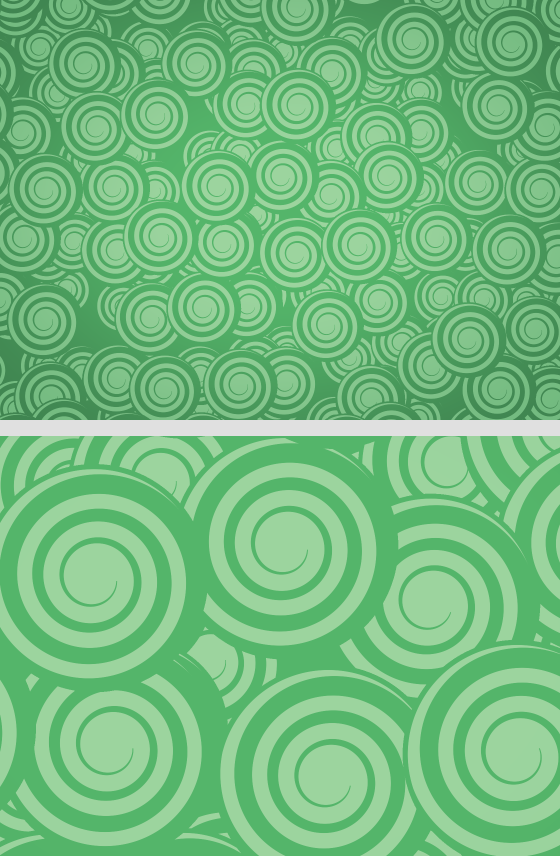
Top, the full canvas; bottom, a detail of the centre.
This pattern is drawn by a Shadertoy shader. Its source:

```glsl
// Overlapping green discs, each carrying a tapering spiral, under a soft vignette.
#define CELL_TOP 0.157     // spacing of the large upper discs, in canvas heights
#define CELL_LOW 0.125     // spacing of the smaller discs below
#define RADIUS_TOP 0.091
#define RADIUS_LOW 0.074
#define JITTER 0.33        // displacement of a disc inside its cell
#define RIM 0.955          // inner edge of the plain rim, in disc radii
#define BAND_GROWTH 0.030  // half width gained by the dark band per turn
#define PHASE_SPREAD 0.9   // variation of the spiral start angle
#define SAMPLES 3          // antialiasing grid

const float TAU = 6.2831853;
const vec3 GREEN_CENTER = vec3(0.33, 0.71, 0.415);
const vec3 GREEN_CORNER = vec3(0.25, 0.52, 0.315);
const vec3 PALE_CENTER = vec3(0.61, 0.83, 0.62);
const vec3 PALE_CORNER = vec3(0.45, 0.73, 0.50);

vec3 hash3(vec2 p) {
    vec3 q = fract(p.xyx * vec3(0.1031, 0.1030, 0.0973));
    q += dot(q, q.yxz + 33.33);
    return fract((q.xxy + q.yzz) * q.zyx);
}

// Pale coverage of a unit disc whose dark band winds outward and widens.
float spiral(vec2 p, float phase, float blur) {
    float r = length(p);
    float turn = fract((phase - atan(p.y, p.x)) / TAU);
    float dist = RIM - r;
    for (int k = 0; k < 4; k++) {
        float t = float(k) + turn;
        float middle = 0.2 + t * (0.16 + 0.025 * t);
        float halfWidth = 0.004 + BAND_GROWTH * t;
        dist = min(dist, abs(r - middle) - halfWidth);
    }
    return smoothstep(-blur, blur, dist);
}

// Topmost disc of a staggered, jittered layer; keeps "below" where there is none.
float discLayer(vec2 p, float cell, float radius, float seed, float blur, float below) {
    vec2 base = floor(p / cell);
    vec2 local = vec2(0.0);
    float top = -1.0, size = radius, phase = 0.0;
    for (int j = -1; j <= 1; j++)
    for (int i = -1; i <= 1; i++) {
        vec2 id = base + vec2(i, j);
        vec3 rnd = hash3(id + seed);
        vec3 extra = hash3(id + seed + 71.7);
        vec2 stagger = vec2(0.5 * mod(id.y, 2.0), 0.0);
        vec2 center = (id + 0.5 + stagger + (rnd.xy - 0.5) * 2.0 * JITTER) * cell;
        float discRadius = radius * mix(0.86, 1.0, sqrt(rnd.z));
        if (rnd.z > top && length(p - center) < discRadius) {
            top = rnd.z;
            size = discRadius;
            local = (p - center) / discRadius;
            phase = (extra.x - 0.5) * PHASE_SPREAD;
        }
    }
    return top < 0.0 ? below : spiral(local, phase, blur / size);
}

void mainImage(out vec4 fragColor, in vec2 fragCoord) {
    float pixel = 1.0 / iResolution.y;
    float blur = 0.5 * pixel / float(SAMPLES);

    // Supersampling smooths the disc outlines where they overlap.
    float pale = 0.0;
    for (int y = 0; y < SAMPLES; y++)
    for (int x = 0; x < SAMPLES; x++) {
        vec2 offset = (vec2(x, y) + 0.5) / float(SAMPLES) - 0.5;
        vec2 p = (fragCoord + offset) * pixel;
        float low = discLayer(p + 0.04, CELL_LOW, RADIUS_LOW, 137.0, blur, 0.0);
        pale += discLayer(p, CELL_TOP, RADIUS_TOP, 19.0, blur, low);
    }
    pale /= float(SAMPLES * SAMPLES);

    // Both tones darken toward the corners.
    float away = length(fragCoord / iResolution.xy - 0.5) * sqrt(2.0);
    float vignette = smoothstep(0.22, 1.0, away);
    vec3 green = mix(GREEN_CENTER, GREEN_CORNER, vignette);
    vec3 paleGreen = mix(PALE_CENTER, PALE_CORNER, vignette);
    fragColor = vec4(mix(green, paleGreen, pale), 1.0);
}
```
